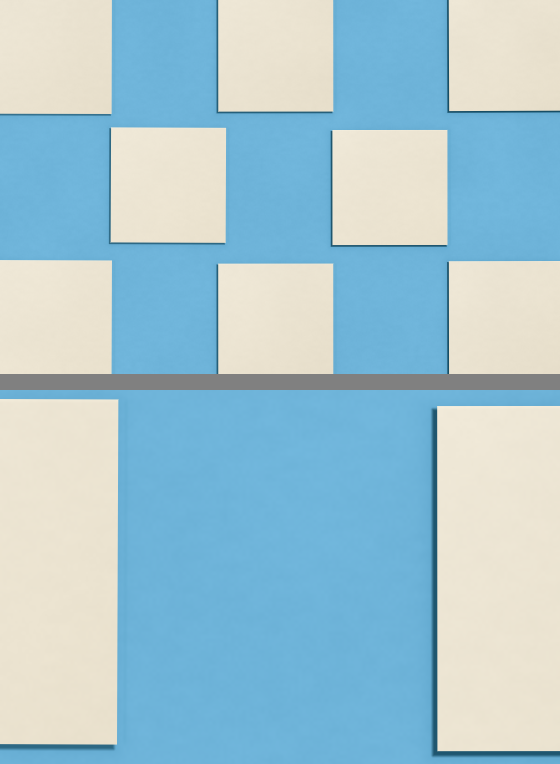
Top: the whole. Bottom: its middle third, enlarged.
This pattern is drawn by a Shadertoy shader. Its source:

```glsl
// Cream square cards laid in a loose checkerboard on blue paper, lit from the upper right.

float hash(vec2 p) {
    vec3 q = fract(p.xyx * vec3(0.1031, 0.1030, 0.0973));
    q += dot(q, q.yzx + 33.33);
    return fract((q.x + q.y) * q.z);
}

float valueNoise(vec2 p) {
    vec2 cell = floor(p), f = fract(p);
    f = f * f * (3.0 - 2.0 * f);
    return mix(mix(hash(cell), hash(cell + vec2(1, 0)), f.x),
               mix(hash(cell + vec2(0, 1)), hash(cell + vec2(1, 1)), f.x), f.y);
}

float boxDistance(vec2 p, float halfSide) {
    vec2 d = abs(p) - halfSide;
    return length(max(d, 0.0)) + min(max(d.x, d.y), 0.0);
}

// Hand-laid spacing: a regular grid with a gentle drift per column and row.
vec2 cardCentre(vec2 cell) {
    return vec2(0.1426 + 0.3008 * cell.x + 0.0084 * sin(1.9 * cell.x + 0.3),
                0.1459 + 0.3539 * cell.y + 0.0051 * sin(1.2 + 1.1 * cell.x + 2.09 * cell.y));
}

void mainImage(out vec4 fragColor, in vec2 fragCoord) {
    float pixel = 1.0 / iResolution.y;
    vec2 p = vec2(fragCoord.x, iResolution.y - fragCoord.y) * pixel; // y runs down
    const float halfSide = 0.1538;

    // Paper fibre: broad mottling plus fine grain
    float fibre = 0.014 * (valueNoise(p * 9.0) - 0.5)
                + 0.010 * (valueNoise(p * vec2(70.0, 110.0)) - 0.5)
                + 0.008 * (valueNoise(p * 300.0) - 0.5);

    vec3 colour = vec3(0.435, 0.708, 0.855) + fibre;
    vec3 cardColour = vec3(0.0);
    float coverage = 0.0;

    for (int row = 0; row < 3; row++) {
        for (int column = row % 2; column < 5; column += 2) {
            vec2 cell = vec2(column, row);
            vec2 q = p - cardCentre(cell);
            float tilt = 0.008 * (hash(cell + 7.0) - 0.5);
            q += tilt * vec2(-q.y, q.x);

            // Soft shade around the card, then the dark contact line at left and below
            float d = boxDistance(q, halfSide);
            float shadowD = boxDistance(q - vec2(-0.0035, 0.0035), halfSide);
            float strength = 0.60 + 0.09 * cell.x;
            float soft = 0.22 * strength * exp(-max(shadowD, 0.0) / 0.008);
            float contact = strength * smoothstep(0.003, -0.001, shadowD);
            colour = mix(colour, vec3(0.16, 0.46, 0.62), soft);
            colour = mix(colour, vec3(0.08, 0.29, 0.38), contact);

            // Faint seam of reflected light beside the right edge
            float seam = smoothstep(0.002 + pixel, 0.0, abs(q.x - halfSide - 0.007));
            seam *= smoothstep(0.004, -0.004, abs(q.y) - halfSide);
            colour = mix(colour, vec3(0.36, 0.65, 0.79), 0.25 * seam);

            // Card face, a little warmer and darker towards the lower right
            float cover = clamp(0.5 - d / pixel, 0.0, 1.0);
            vec3 face = vec3(0.922, 0.892, 0.820) - vec3(0.04, 0.05, 0.07) * (q.x + q.y);
            face += 0.012 * (hash(cell) - 0.5) + 0.7 * fibre;
            face += 0.02 * smoothstep(0.004, 0.0, abs(q.y + halfSide));
            if (cover > coverage) {
                coverage = cover;
                cardColour = face;
            }
        }
    }

    fragColor = vec4(mix(colour, cardColour, coverage), 1.0);
}
```
